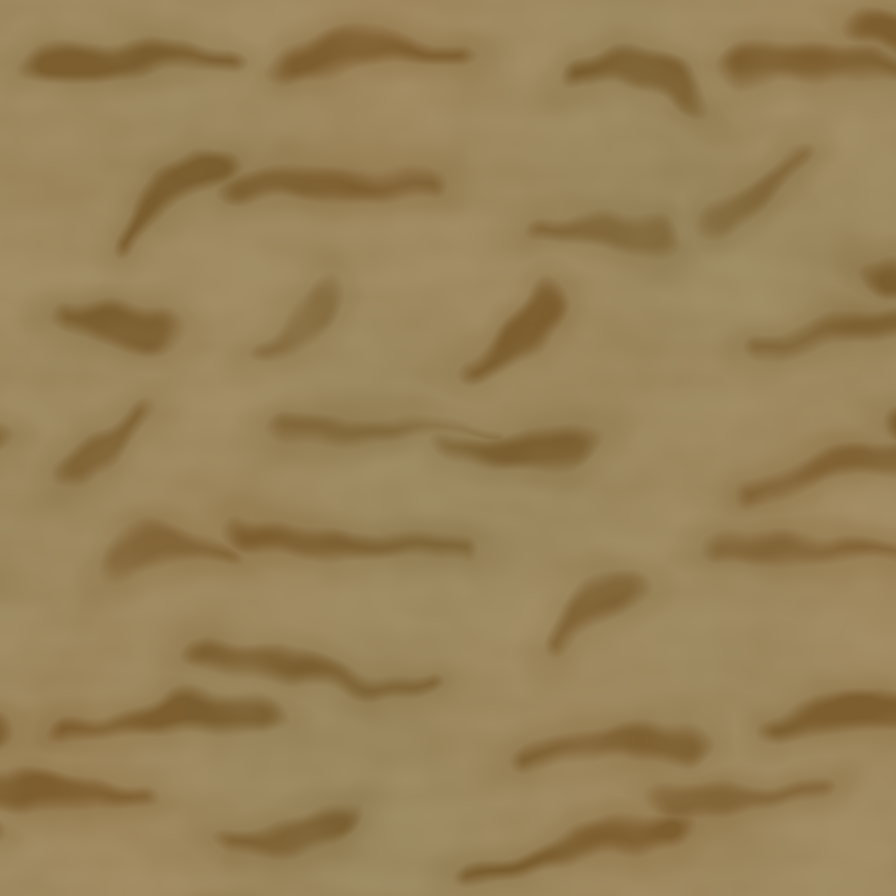
Reproduce this texture procedurally as a Shadertoy shader.

```glsl
vec2 hash2(vec2 p) {
    vec3 q = fract(p.xyx * vec3(0.1031, 0.1030, 0.0973));
    q += dot(q, q.yzx + 33.33);
    return fract((q.xx + q.yz) * q.zy);
}

float gradientNoise(vec2 p) {
    vec2 cell = floor(p), f = fract(p);
    vec2 u = f * f * f * (f * (f * 6.0 - 15.0) + 10.0);
    float corner[4];
    for (int i = 0; i < 4; i++) {
        vec2 offset = vec2(i & 1, i >> 1);
        float angle = 6.2832 * hash2(cell + offset + 71.0).x;
        corner[i] = dot(vec2(cos(angle), sin(angle)), f - offset);
    }
    return mix(mix(corner[0], corner[1], u.x), mix(corner[2], corner[3], u.x), u.y);
}

// Darkness of one tapered, slightly bent groove seeded by its grid cell
float groove(vec2 p, vec2 cell, vec2 grid) {
    vec2 place = hash2(cell + 11.0), shape = hash2(cell + 37.0), kind = hash2(cell + 59.0);
    vec2 center = (cell + mix(vec2(0.2), vec2(0.8), place)) / grid;
    float steep = step(0.86, kind.x);
    float angle = mix(mix(-0.16, 0.24, shape.x), 0.7, steep);
    float halfLength = mix(0.045, 0.125, shape.y) * (1.0 - 0.3 * steep);
    float radius = mix(0.019, 0.010, shape.y) + 0.006 * kind.y;

    float c = cos(angle), s = sin(angle);
    vec2 q = mat2(c, -s, s, c) * (p - center);
    float t = q.x / halfLength;
    q.y += (place.x - 0.5) * 0.02 * t * t;
    float width = radius * (1.0 - 0.55 * smoothstep(-0.4, 1.0, t * sign(place.y - 0.5)));
    float d = length(vec2(max(abs(q.x) - halfLength, 0.0) * 0.7, q.y)) - width;

    float core = smoothstep(0.015, -0.013, d);
    float halo = 0.2 * smoothstep(0.04, 0.0, d);
    return max(core * mix(0.65, 1.0, kind.y), halo);
}

void mainImage(out vec4 fragColor, in vec2 fragCoord) {
    vec2 uv = fragCoord / iResolution.y;

    // Uneven edges and wavering paths
    vec2 warped = uv;
    warped.y += 0.022 * gradientNoise(uv * vec2(9.0, 6.0));
    warped += 0.010 * vec2(gradientNoise(uv * 22.0 + 5.0), gradientNoise(uv * 20.0 + 40.0));

    // Scattered grooves
    vec2 grid = vec2(4.0, 7.0);
    vec2 home = floor(warped * grid);
    float dark = 0.0;
    for (int y = -1; y <= 1; y++)
        for (int x = -1; x <= 1; x++)
            dark = max(dark, groove(warped, home + vec2(x, y), grid));
    dark *= 0.95 + 0.35 * gradientNoise(uv * vec2(13.0, 18.0) + 90.0);

    // Faint mottling and horizontal grain
    float mottle = 0.16 * gradientNoise(uv * vec2(5.0, 8.0) + 20.0)
                 + 0.10 * gradientNoise(uv * vec2(9.0, 34.0) + 60.0)
                 + 0.06 * gradientNoise(uv * 30.0 + 130.0);
    float shade = clamp(dark + 0.09 + mottle * (1.0 - 0.5 * dark), 0.0, 1.0);

    vec3 paleTan = vec3(0.635, 0.555, 0.395);
    vec3 deepBrown = vec3(0.485, 0.370, 0.185);
    vec3 color = mix(paleTan, deepBrown, shade);

    // Slow drift between warm and olive tints
    color += vec3(0.018, -0.004, -0.006) * gradientNoise(uv * 3.5 + 200.0);
    fragColor = vec4(color, 1.0);
}
```
